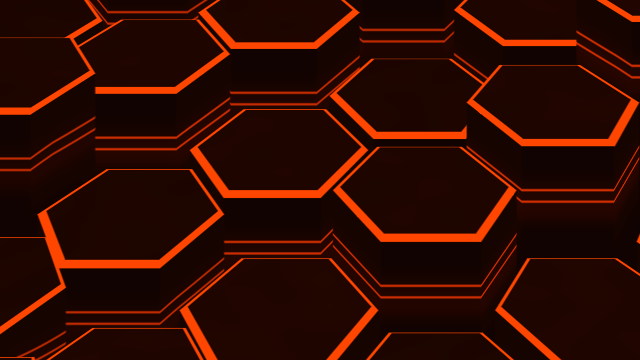
This background is drawn by a Shadertoy shader. Its source:

```glsl
const vec3 FACE_COLOR = vec3(0.118, 0.020, 0.000);
const vec3 WALL_COLOR = vec3(0.068, 0.012, 0.002);
const vec3 GLOW_COLOR = vec3(0.200, 0.025, 0.000);
const vec3 RIM_COLOR  = vec3(1.000, 0.275, 0.000);
const vec3 LINE_COLOR = vec3(0.860, 0.190, 0.000);

// Lengths are fractions of the canvas height, y runs downward
const float VANISH_X    = 0.995;  // line toward which depth converges
const float DEPTH_RATE  = 0.65;   // growth of scale toward the viewer
const float CENTER_X    = 0.775;  // middle column of the lattice
const float ROW_PITCH   = 0.417;
const float FIRST_ROW   = 0.023;
const float HEX_SIZE    = 0.63;   // radius relative to column spacing
const float RIM_BACK    = 0.0035;
const float RIM_FRONT   = 0.033;
const float WALL_DEPTH  = 0.30;
const float GROOVE_DROP = 0.122;
const float GROOVE_GAP  = 0.032;
const float GROOVE_HALF = 0.0032;
const int COLUMNS = 6;
const int ROWS = 4;

// Height of each pillar above the lattice, far to near, column by column
const float LIFT[24] = float[24](
    -0.035, 0.236, 0.058, 0.116,
    -0.012, 0.081, 0.053, -0.005,
    -0.012, 0.023, -0.005, -0.023,
    -0.058, -0.035, 0.120, -0.019,
    -0.005, 0.155, -0.005, -0.023,
    -0.139, 0.266, -0.023, -0.023);

float hash(vec2 p) {
    return fract(sin(dot(p, vec2(127.1, 311.7))) * 43758.5);
}

float gradientDot(vec2 cell, vec2 offset) {
    float angle = 6.2832 * hash(cell);
    return dot(vec2(cos(angle), sin(angle)), offset);
}

float gradientNoise(vec2 p) {
    vec2 i = floor(p), f = fract(p), u = f * f * (3.0 - 2.0 * f), e = vec2(1, 0);
    return mix(mix(gradientDot(i, f), gradientDot(i + e, f - e), u.x),
               mix(gradientDot(i + e.yx, f - e.yx), gradientDot(i + 1.0, f - 1.0), u.x), u.y);
}

float coverage(float dist, float pixel) {
    return 1.0 - smoothstep(-pixel, pixel, dist);
}

// Hexagon distances: x to the outline, y to the face inside its uneven rim
vec2 hexDistances(vec2 p, float size) {
    vec2 dist = vec2(-1e3);
    for (int k = 0; k < 6; k++) {
        float angle = float(k) * 1.0472;
        vec2 normal = vec2(sin(angle), cos(angle));
        float edge = dot(p, normal) - 0.866 * size;
        float rim = mix(RIM_BACK, RIM_FRONT, pow(max(0.5 + 0.5 * normal.y, 0.0), 1.2));
        dist = max(dist, vec2(edge, edge + rim));
    }
    return dist;
}

// Paints one pillar over the colour behind it
vec3 paintPillar(vec3 color, vec2 p, vec2 center, float size, float seed, float pixel) {
    float tilt = 0.48 + 0.216 * center.y;
    float axis = center.x - VANISH_X;

    // Follow the front outline to find how far below it the point lies
    float scale = 1.0, x = 0.0, front = 0.0;
    for (int k = 0; k < 4; k++) {
        x = (p.x - VANISH_X) / scale - axis;
        front = tilt * clamp(1.732 * (size - abs(x)), 0.0, 0.866 * size);
        scale = 1.0 / (1.0 - DEPTH_RATE * front);
    }
    float drop = p.y - center.y - front * scale;

    // Wall with a red foot and two lit grooves
    float side = smoothstep(0.47, 0.53, abs(x) / size);
    vec3 wall = mix(WALL_COLOR, FACE_COLOR, 0.35 * side);
    float foot = smoothstep(0.06, 0.17, drop) * (1.0 - smoothstep(0.17, 0.24, drop));
    wall = mix(wall, GLOW_COLOR, foot * (0.3 + 0.4 * seed));
    float upper = abs(drop - GROOVE_DROP) - GROOVE_HALF;
    float lower = abs(drop - GROOVE_DROP - GROOVE_GAP) - GROOVE_HALF;
    wall = mix(wall, LINE_COLOR, coverage(min(upper, lower), pixel) * (0.8 + 0.2 * seed));
    float wallMask = coverage(abs(x) - size, pixel) * step(0.0, drop)
                   * (1.0 - smoothstep(0.8 * WALL_DEPTH, WALL_DEPTH, drop));
    color = mix(color, wall, wallMask);

    // Top face, undoing the perspective
    float offsetY = p.y - center.y;
    float depth = max(1.0 + DEPTH_RATE * offsetY, 0.2);
    vec2 local = vec2((p.x - VANISH_X) / depth - axis, offsetY / (tilt * depth));
    vec2 dist = hexDistances(local, size);
    vec3 face = FACE_COLOR * (0.94 + 0.12 * seed + 0.12 * gradientNoise(local * 7.0 + seed * 20.0));
    vec3 top = mix(RIM_COLOR, face, coverage(dist.y, pixel));
    return mix(color, top, coverage(dist.x, pixel));
}

void mainImage(out vec4 fragColor, in vec2 fragCoord) {
    float pixel = 1.0 / iResolution.y;
    vec2 p = vec2(fragCoord.x, iResolution.y - fragCoord.y) * pixel;
    vec3 color = WALL_COLOR;

    // Far to near: the odd columns sit half a row behind the even ones
    for (int row = 0; row < ROWS; row++)
    for (int pass = 0; pass < 2; pass++)
    for (int column = 1 - pass; column < COLUMNS; column += 2) {
        float y = FIRST_ROW + ROW_PITCH * (float(row) - 0.5 * float(1 - pass))
                - LIFT[column * ROWS + row];
        float spacing = 0.352 + 0.1 * y;
        vec2 center = vec2(CENTER_X + float(column - 2) * spacing, y);
        float seed = hash(vec2(column, row));
        color = paintPillar(color, p, center, HEX_SIZE * spacing, seed, pixel);
    }
    fragColor = vec4(color, 1.0);
}
```
